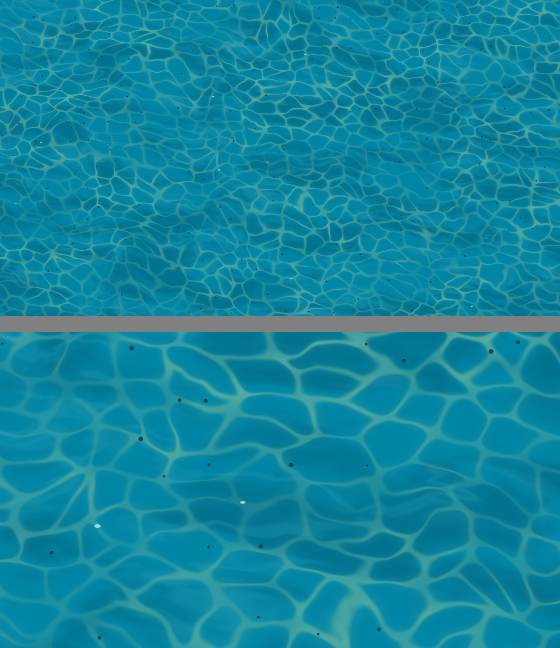
Top, the full canvas; bottom, a detail of the centre.
A WebGL 2 fragment shader for this texture:

```glsl
#version 300 es
precision highp float;
// Sunlit pool water: a net of pale caustics over soft blue swells, with fine specks.

uniform vec2 u_resolution;
out vec4 fragColor;

const vec3 DEEP_BLUE    = vec3(0.002, 0.450, 0.560);
const vec3 BRIGHT_BLUE  = vec3(0.004, 0.522, 0.645);
const vec3 HAZE_BLUE    = vec3(0.130, 0.590, 0.685);
const vec3 CAUSTIC      = vec3(0.335, 0.670, 0.630);
const vec3 SPECK_DARK   = vec3(0.015, 0.190, 0.270);
const vec3 GLINT_LIGHT  = vec3(0.750, 0.920, 0.860);

const vec2  CELL_DENSITY  = vec2(16.5, 27.0); // caustic cells per canvas height
const float CELL_JITTER   = 1.0;
const float CORNER_ROUND  = 14.0;             // lower is rounder
const vec2  VEIN_WIDTH    = vec2(0.055, 0.12); // thin to wide, in cell units
const float GLOW_WIDTH    = 0.13;
const float WARP          = 0.016;
const float FINE_WARP     = 0.007;
const float DRIFT         = 0.11;             // varies the cell size
const float TILT          = 0.12;             // streaks fall to the right
const float SPECK_DENSITY = 24.0;
const float SPECK_CHANCE  = 0.24;
const float GLINT_DENSITY = 14.0;
const float GLINT_CHANCE  = 0.010;

float hash1(vec2 p) {
    return fract(sin(dot(p, vec2(127.1, 311.7))) * 43758.5453);
}

vec2 hash2(vec2 p) {
    return vec2(hash1(p), hash1(p + vec2(37.3, 17.9)));
}

float noise(vec2 p) {
    vec2 i = floor(p), f = fract(p);
    f = f * f * (3.0 - 2.0 * f);
    float low  = mix(hash1(i), hash1(i + vec2(1.0, 0.0)), f.x);
    float high = mix(hash1(i + vec2(0.0, 1.0)), hash1(i + vec2(1.0, 1.0)), f.x);
    return mix(low, high, f.y);
}

vec2 noise2(vec2 p) {
    return vec2(noise(p), noise(p + 57.0)) - 0.5;
}

float fbm(vec2 p) {
    float sum = 0.0, amp = 0.5;
    for (int i = 0; i < 4; i++) {
        sum += amp * noise(p);
        p = p * 2.03 + vec2(11.7, 5.3);
        amp *= 0.5;
    }
    return sum / 0.9375;
}

vec2 cellPoint(vec2 id) {
    return 0.5 + CELL_JITTER * (hash2(id) - 0.5);
}

// Rounded distance from p to the nearest border between Voronoi cells.
float cellBorder(vec2 p) {
    vec2 base = floor(p), f = fract(p);
    vec2 home = vec2(0.0), toHome = vec2(0.0);
    float nearest = 1e3;
    for (int y = -1; y <= 1; y++)
    for (int x = -1; x <= 1; x++) {
        vec2 o = vec2(x, y);
        vec2 r = o + cellPoint(base + o) - f;
        float d = dot(r, r);
        if (d < nearest) { nearest = d; home = o; toHome = r; }
    }
    float sum = 1e-6;
    for (int y = -2; y <= 2; y++)
    for (int x = -2; x <= 2; x++) {
        if (x == 0 && y == 0) continue;
        vec2 o = home + vec2(x, y);
        vec2 r = o + cellPoint(base + o) - f;
        float d = dot(0.5 * (toHome + r), normalize(r - toHome));
        sum += exp(-CORNER_ROUND * d);
    }
    return max(-log(sum) / CORNER_ROUND, 0.0);
}

// Coverage of sparse dots, one at most per grid cell.
float scatter(vec2 p, float density, float chance, vec2 radii, vec2 stretch, float pixel) {
    vec2 id = floor(p * density);
    vec2 center = (id + 0.2 + 0.6 * hash2(id + 71.0)) / density;
    float radius = mix(radii.x, radii.y, hash1(id + 23.0));
    float d = length((p - center) * stretch) - radius;
    return step(hash1(id + 5.0), chance) * (1.0 - smoothstep(-0.6 * pixel, 0.6 * pixel, d));
}

void main() {
    vec2 p = gl_FragCoord.xy / u_resolution.y;
    float pixel = 1.0 / u_resolution.y;
    vec2 tilted = vec2(p.x, p.y + TILT * p.x);

    // Small swells and thin hazy streaks
    vec2 drift = vec2(fbm(p * 5.0), fbm(p * 5.0 + 40.0)) - 0.5;
    float swell = fbm(tilted * vec2(8.0, 23.0) + drift * 2.0);
    float streak = 1.0 - abs(2.0 * fbm(tilted * vec2(7.0, 24.0) + drift * 2.5 + 90.0) - 1.0);
    float haze = smoothstep(0.82, 1.0, streak) * smoothstep(0.35, 0.70, noise(p * vec2(9.0, 16.0) + 13.0));
    vec3 color = mix(DEEP_BLUE, BRIGHT_BLUE, smoothstep(0.30, 0.62, swell));
    color = mix(color, HAZE_BLUE, 0.40 * haze);

    // Caustic net, bent by ripples and uneven in width and strength
    vec2 bent = tilted + DRIFT * drift + WARP * noise2(p * 13.0 + 3.0) + FINE_WARP * noise2(p * 42.0);
    float border = cellBorder(bent * CELL_DENSITY);
    float strength = mix(0.40, 0.92, smoothstep(0.30, 0.70, fbm(p * vec2(6.0, 10.0) + 27.0)));
    strength *= mix(0.55, 1.25, noise(p * vec2(26.0, 38.0) + 8.0));
    float width = mix(VEIN_WIDTH.x, VEIN_WIDTH.y, noise(p * 30.0 + 19.0));
    float vein = 1.0 - smoothstep(0.0, width, border);
    float glow = exp(-border * border / (GLOW_WIDTH * GLOW_WIDTH));
    color = mix(color, CAUSTIC, clamp(strength * (0.70 * vein + 0.20 * glow), 0.0, 1.0));

    // Dark specks and rare glints
    float speck = scatter(p, SPECK_DENSITY, SPECK_CHANCE, vec2(0.0010, 0.0026), vec2(1.0), pixel);
    float glint = scatter(p + 3.7, GLINT_DENSITY, GLINT_CHANCE, vec2(0.0012, 0.0024), vec2(0.7, 1.2), pixel);
    color = mix(color, SPECK_DARK, 0.8 * speck);
    color = mix(color, GLINT_LIGHT, 0.8 * glint);
    fragColor = vec4(color, 1.0);
}
```
